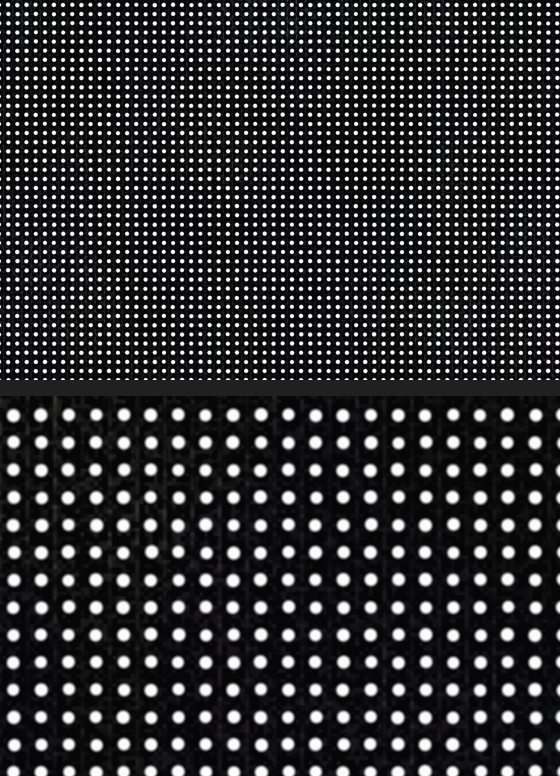
Top: the whole. Bottom: its middle third, enlarged.
Give the GLSL for this pattern, as a Shadertoy shader.

```glsl
#define COLUMNS 61.19
#define FIRST_DOT vec2(0.90, -0.54)
#define DOT_RADIUS 0.226
#define DOT_SOFTNESS 0.085
#define DOT_JITTER 0.025
#define SEAM_WIDTH 0.15
#define SEAM_GLOW 0.13
#define GRAIN_SCALE 6.0
#define GRAIN_GLOW 0.085
#define TINT_AMOUNT 0.3
#define PANEL_COLOR vec3(0.022, 0.022, 0.028)
#define DOT_COLOR vec3(0.985, 0.985, 0.99)

float hash(vec2 p) {
    return fract(sin(dot(p, vec2(127.1, 311.7))) * 43758.5453);
}

float valueNoise(vec2 p) {
    vec2 i = floor(p);
    vec2 f = fract(p);
    f = f * f * (3.0 - 2.0 * f);
    float low = mix(hash(i), hash(i + vec2(1.0, 0.0)), f.x);
    float high = mix(hash(i + vec2(0.0, 1.0)), hash(i + vec2(1.0, 1.0)), f.x);
    return mix(low, high, f.y);
}

// Faint vertical line between columns, uneven along its length
float seamGlow(vec2 grid) {
    float column = floor(grid.x);
    float offset = abs(fract(grid.x) - 0.5);
    float line = 1.0 - smoothstep(0.0, SEAM_WIDTH, 0.5 - offset);
    float seam = floor(grid.x + 0.5);
    float strength = valueNoise(vec2(seam * 7.3, grid.y * 0.18));
    float flicker = 0.6 + 0.4 * cos(6.2832 * grid.y);
    return SEAM_GLOW * line * strength * flicker;
}

// Round lamp with slight differences in place and size
float dotMask(vec2 grid, float pixel) {
    vec2 cell = floor(grid);
    vec2 jitter = vec2(hash(cell), hash(cell + 37.0)) - 0.5;
    vec2 local = fract(grid) - 0.5 - jitter * DOT_JITTER * 2.0;
    float radius = DOT_RADIUS + DOT_JITTER * (hash(cell + 71.0) - 0.5);
    float soft = max(DOT_SOFTNESS, 0.6 * pixel);
    return 1.0 - smoothstep(radius - soft, radius + soft, length(local));
}

void mainImage(out vec4 fragColor, in vec2 fragCoord) {
    // Square cells, anchored at the upper left corner
    float pixel = COLUMNS / iResolution.x;
    vec2 position = vec2(fragCoord.x, fragCoord.y - iResolution.y) * pixel;
    vec2 grid = position - FIRST_DOT + 0.5;

    // Dim mesh texture of the panel
    float patches = 0.5 + 0.8 * valueNoise(grid * 0.12 + 5.0);
    float grain = smoothstep(0.35, 1.0, valueNoise(grid * GRAIN_SCALE));
    float glow = patches * (seamGlow(grid) + GRAIN_GLOW * grain);

    // Broad, weak colour drift
    vec2 drift = grid * vec2(0.25, 0.08);
    vec3 tint = vec3(valueNoise(drift), valueNoise(drift + 19.0), valueNoise(drift + 43.0));
    vec3 color = PANEL_COLOR + glow * (1.0 + TINT_AMOUNT * (tint - 0.5));

    color = mix(color, DOT_COLOR, dotMask(grid, pixel));
    fragColor = vec4(color, 1.0);
}
```
